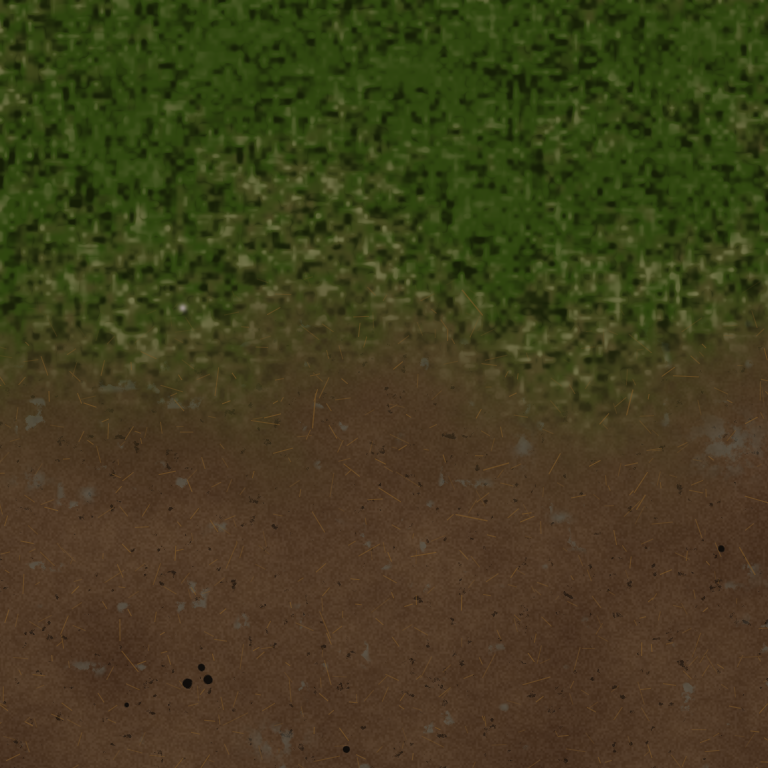
This texture is drawn by a Shadertoy shader. Its source:

```glsl
// Worn turf fading downward into bare soil. Coarse crossed noise makes the grass,
// fine fractal noise makes the earth, and hashed grid cells scatter straw and grit.
// A soft, wavy edge blends the two grounds.

const vec3 SOIL_DARK   = vec3(0.255, 0.172, 0.112);
const vec3 SOIL_LIGHT  = vec3(0.345, 0.255, 0.172);
const vec3 SOIL_OLIVE  = vec3(0.270, 0.225, 0.120);
const vec3 GRASS_SHADE = vec3(0.085, 0.115, 0.025);
const vec3 GRASS_GREEN = vec3(0.185, 0.270, 0.060);
const vec3 GRASS_DRY   = vec3(0.300, 0.280, 0.140);
const vec3 GRASS_TIP   = vec3(0.475, 0.475, 0.310);
const vec3 STRAW       = vec3(0.490, 0.345, 0.150);
const vec3 STONE       = vec3(0.360, 0.365, 0.330);
const vec3 HOLE        = vec3(0.035, 0.030, 0.025);
const float EDGE_HEIGHT = 0.515;
const float EDGE_SOFT   = 0.125;
const float GRASS_CELLS = 128.0;

// Centre, then half size of each patch
const vec4 GREEN_CLUMPS[7] = vec4[7](
    vec4(0.01, 0.60, 0.05, 0.13), vec4(0.30, 0.94, 0.16, 0.08),
    vec4(0.54, 0.90, 0.07, 0.09), vec4(0.64, 0.73, 0.07, 0.10),
    vec4(0.17, 0.80, 0.10, 0.06), vec4(0.86, 0.76, 0.13, 0.07),
    vec4(0.91, 0.94, 0.12, 0.06));
const vec4 STONE_PATCHES[8] = vec4[8](
    vec4(0.115, 0.357, 0.010, 0.010), vec4(0.360, 0.035, 0.034, 0.020),
    vec4(0.040, 0.375, 0.022, 0.012), vec4(0.730, 0.326, 0.014, 0.007),
    vec4(0.950, 0.420, 0.045, 0.035), vec4(0.435, 0.318, 0.010, 0.008),
    vec4(0.512, 0.432, 0.010, 0.008), vec4(0.682, 0.418, 0.012, 0.023));
const vec3 HOLES[6] = vec3[6](          // centre, radius
    vec3(0.244, 0.110, 0.0058), vec3(0.262, 0.131, 0.0045),
    vec3(0.271, 0.115, 0.0055), vec3(0.939, 0.285, 0.0045),
    vec3(0.451, 0.024, 0.0040), vec3(0.165, 0.082, 0.0030));
const vec4 LONG_STRAWS[7] = vec4[7](    // both ends
    vec4(0.602, 0.622, 0.628, 0.590), vec4(0.411, 0.487, 0.407, 0.443),
    vec4(0.963, 0.287, 0.983, 0.252), vec4(0.594, 0.330, 0.634, 0.322),
    vec4(0.824, 0.492, 0.816, 0.460), vec4(0.630, 0.388, 0.662, 0.397),
    vec4(0.840, 0.355, 0.829, 0.337));

float hash(vec2 p) {
    vec3 q = fract(vec3(p.xyx) * 0.1031);
    q += dot(q, q.yzx + 33.33);
    return fract((q.x + q.y) * q.z);
}

float noise(vec2 p) {
    vec2 i = floor(p), f = fract(p);
    f = f * f * (3.0 - 2.0 * f);
    return mix(mix(hash(i), hash(i + vec2(1, 0)), f.x),
               mix(hash(i + vec2(0, 1)), hash(i + vec2(1, 1)), f.x), f.y);
}

float fbm(vec2 p) {
    float sum = 0.0, amp = 0.5;
    for (int k = 0; k < 5; k++) {
        sum += amp * noise(p);
        p = mat2(1.6, 1.2, -1.2, 1.6) * p + 17.3;
        amp *= 0.5;
    }
    return sum;
}

float blob(vec2 p, vec4 patchBox) {
    vec2 q = (p - patchBox.xy) / patchBox.zw;
    return exp(-dot(q, q));
}

float segment(vec2 p, vec2 a, vec2 b) {
    vec2 d = b - a;
    return length(p - a - d * clamp(dot(p - a, d) / dot(d, d), 0.0, 1.0));
}

float cover(float dist, float px) { return clamp(0.5 - dist / px, 0.0, 1.0); }

// One randomly turned stalk in some of the cells
float strawLayer(vec2 p, float cells, float density, float px) {
    vec2 home = floor(p * cells);
    float mask = 0.0;
    for (int k = 0; k < 9; k++) {
        vec2 id = home + vec2(k % 3, k / 3) - 1.0, seed = id + cells * 7.0;
        vec2 mid = (id + vec2(hash(seed), hash(seed + 31.7))) / cells;
        float turn = 6.2832 * hash(seed + 57.1);
        vec2 arm = vec2(cos(turn), sin(turn)) * mix(0.12, 0.45, hash(seed + 83.9)) / cells;
        float d = segment(p, mid - arm, mid + arm) - 0.0007;
        float present = step(hash(seed + 11.3), density) * mix(0.3, 0.9, hash(seed + 5.9));
        mask = max(mask, cover(d, px) * present);
    }
    return mask;
}

vec3 soil(vec2 p) {
    float tone = 0.5 + 1.1 * (fbm(p * 7.0) - 0.5) + 0.5 * (fbm(p * vec2(50, 65)) - 0.5);
    vec3 col = mix(SOIL_DARK, SOIL_LIGHT, clamp(tone, 0.0, 1.0));
    col += 0.05 * (noise(p * 380.0) - 0.5);
    return col * (1.0 - 0.45 * smoothstep(0.70, 0.82, fbm(p * 95.0 + 9.0)));
}

vec3 grass(vec2 p, float aboveEdge) {
    vec2 g = p * GRASS_CELLS;
    float upright = noise(g * vec2(1.0, 0.5)), flat_ = noise(g * vec2(0.5, 1.0) + 40.0);
    float light = 0.45 * max(upright, flat_) + 0.35 * noise(g + 80.0) + 0.2 * noise(g * 0.35);
    float lush = 0.0;
    for (int k = 0; k < 7; k++) lush = max(lush, blob(p, GREEN_CLUMPS[k]));
    float dry = 0.60 - 0.55 * lush - 0.5 * aboveEdge
              + 1.1 * (fbm(p * 9.0 + 3.0) - 0.5) + 0.9 * (noise(g * 0.6 + 21.0) - 0.5);
    vec3 leaf = mix(GRASS_GREEN, GRASS_DRY, clamp(dry, 0.0, 1.0));
    vec3 col = mix(GRASS_SHADE, leaf, smoothstep(0.22, 0.60, light));
    float tip = smoothstep(0.58, 0.86, light) * mix(1.0, 0.5, lush);
    return mix(col, GRASS_TIP, tip * clamp(0.55 + 0.5 * dry, 0.0, 1.0));
}

void mainImage(out vec4 fragColor, in vec2 fragCoord) {
    vec2 p = fragCoord / iResolution.xy;
    float px = 1.0 / iResolution.y;

    // Wavy border: bare bays at the centre and far right
    float edge = EDGE_HEIGHT + 0.06 * blob(p, vec4(0.50, p.y, 0.13, 1.0))
               + 0.05 * blob(p, vec4(1.0, p.y, 0.07, 1.0))
               - 0.03 * blob(p, vec4(0.76, p.y, 0.10, 1.0));
    float above = p.y - edge + 0.16 * (fbm(p * 8.0 + 5.0) - 0.5);
    float turf = smoothstep(-EDGE_SOFT, EDGE_SOFT, above);

    // Earth, stained olive near the turf
    vec3 col = soil(p);
    col = mix(col, SOIL_OLIVE, 0.65 * smoothstep(-0.24, 0.04, above));

    // Pale grit: broken patches and scattered flecks
    float grit = 0.0, crumble = fbm(p * 75.0 + 13.0);
    for (int k = 0; k < 8; k++) grit = max(grit, blob(p, STONE_PATCHES[k]));
    grit *= smoothstep(0.38, 0.62, crumble);
    grit = max(grit, smoothstep(0.80, 0.92, noise(p * 38.0 + 7.0)) * smoothstep(0.5, 0.65, crumble));
    col = mix(col, STONE, 0.55 * grit);

    col = mix(col, grass(p, clamp(above * 3.0, 0.0, 1.0)), turf);

    // Straw, thinning out where grass takes over
    float stalks = max(strawLayer(p, 24.0, 0.35, px), strawLayer(p + 0.37, 46.0, 0.38, px));
    stalks *= 1.0 - smoothstep(-0.02, 0.12, above);
    for (int k = 0; k < 7; k++)
        stalks = max(stalks, 0.8 * cover(segment(p, LONG_STRAWS[k].xy, LONG_STRAWS[k].zw) - 0.0009, px));
    col = mix(col, STRAW, 0.65 * stalks);

    // Ragged dark holes and one pale petal
    for (int k = 0; k < 6; k++) {
        float d = length(p - HOLES[k].xy) - HOLES[k].z * (0.5 + crumble);
        col = mix(col, HOLE, 0.9 * cover(d, px * 1.5));
    }
    col = mix(col, vec3(0.62, 0.58, 0.55), blob(p, vec4(0.238, 0.599, 0.005, 0.005)));
    fragColor = vec4(col, 1.0);
}
```
